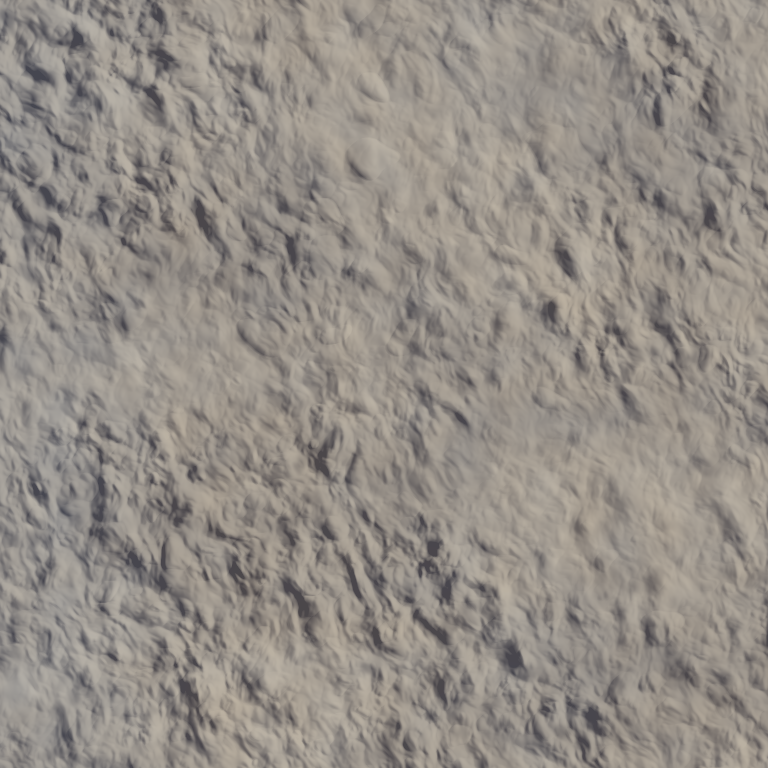
Reproduce this texture procedurally as a three.js fragment shader.

```glsl
// Dry stony hillside seen from above: creased, slanted relief with scattered stones.
// A height field of stretched gradient noise and domes is lit from the upper right;
// slopes facing away and gaps turn dark, and dusty patches soften the relief.

varying vec2 vUv;

const vec3 SHADOW_COLOR = vec3(0.27, 0.26, 0.285);
const vec3 DUST_COLOR = vec3(0.69, 0.66, 0.615);
const vec3 WARM_SHIFT = vec3(0.014, 0.002, -0.014);
const vec2 LIGHT_DIR = vec2(0.90, 0.44);
const vec2 STREAK_DIR = vec2(0.42, -0.91);
const float STREAK_STRETCH = 1.45;
const float BASE_TONE = 0.80;
const float HIGHLIGHT = 0.25;
const float SHADE = 0.25;
const float CAST_SHADE = 0.26;
const float GAP_SHADE = 0.32;
const float FINE_STEP = 0.0038;
const float CAST_STEP = 0.014;

vec2 hash2(vec2 p) {
  vec3 q = fract(p.xyx * vec3(0.1031, 0.1030, 0.0973));
  q += dot(q, q.yzx + 33.33);
  return fract((q.xx + q.yz) * q.zy);
}

float corner(vec2 cell, vec2 offset) {
  return dot(hash2(cell) * 2.0 - 1.0, offset);
}

// Gradient noise, roughly -0.7 to 0.7
float noise(vec2 p) {
  p += 71.0;
  vec2 i = floor(p);
  vec2 f = p - i;
  vec2 u = f * f * f * (f * (f * 6.0 - 15.0) + 10.0);
  vec2 e = vec2(1.0, 0.0);
  float low = mix(corner(i, f), corner(i + e, f - e), u.x);
  float high = mix(corner(i + e.yx, f - e.yx), corner(i + 1.0, f - 1.0), u.x);
  return mix(low, high, u.y);
}

vec2 streakFrame(vec2 p) {
  vec2 across = vec2(-STREAK_DIR.y, STREAK_DIR.x);
  return vec2(dot(p, across), dot(p, STREAK_DIR) / STREAK_STRETCH);
}

// Creased lumps, drawn out along the streak direction
float lumps(vec2 p) {
  vec2 q = streakFrame(p);
  float height = 0.0;
  float frequency = 13.0;
  float weight = 0.65;
  for (int i = 0; i < 5; i++) {
    float n = noise(q * frequency + float(i) * 17.3);
    height += weight / frequency * (0.8 * sqrt(n * n + 0.001) + 0.5 * n);
    frequency *= 1.7;
    weight *= i < 2 ? 1.22 : 0.88;
  }
  return height;
}

// Rounded stones of mixed size, scattered over a jittered grid
float stones(vec2 p, float grid, float share) {
  vec2 g = p * grid;
  g += 0.4 * vec2(noise(g * 1.9), noise(g * 1.9 + 31.0));
  vec2 cell = floor(g);
  float height = 0.0;
  for (int k = 0; k < 9; k++) {
    vec2 c = cell + vec2(mod(float(k), 3.0), floor(float(k) / 3.0)) - 1.0;
    vec2 kind = hash2(c + 211.0);
    vec2 d = g - c - 0.2 - 0.6 * hash2(c + 57.0);
    float radius = mix(0.22, 0.52, kind.y * kind.y);
    float dome = max(0.0, 1.0 - dot(d, d) / (radius * radius));
    height = max(height, step(kind.x, share) * radius * dome);
  }
  return height / grid;
}

float terrain(vec2 p, float roughness) {
  vec2 bend = 0.02 * vec2(noise(p * 6.0), noise(p * 6.0 + 43.0));
  bend += 0.010 * vec2(noise(p * 21.0 + 7.0), noise(p * 21.0 + 61.0));
  float rubble = 0.5 * stones(p + bend, 31.0, 0.5);
  return roughness * (lumps(p + bend) + rubble) + 0.5 * stones(p, 13.0, 0.26);
}

float patchAt(vec2 p, vec2 center, vec2 size) {
  vec2 d = (p - center) / size;
  return exp(-dot(d, d));
}

// Dust smooths some areas, rubble roughens the rest
float roughnessAt(vec2 p) {
  float dust = patchAt(p, vec2(0.78, 0.36), vec2(0.24, 0.13))
             + patchAt(p, vec2(0.52, 0.84), vec2(0.22, 0.20))
             + 0.8 * patchAt(p, vec2(0.27, 0.52), vec2(0.17, 0.06));
  float rubble = patchAt(p, vec2(0.10, 0.90), vec2(0.22, 0.18))
               + 0.6 * patchAt(p, vec2(0.36, 0.27), vec2(0.25, 0.20));
  float amount = 0.48 + 0.5 * rubble - 0.5 * dust + 0.8 * noise(p * 6.5 + 9.0);
  return mix(0.45, 1.45, smoothstep(0.0, 1.0, amount));
}

void main() {
  vec2 p = vUv;
  float rough = roughnessAt(p);
  // Relief: a fine slope for facets, a longer one for cast shade
  float here = terrain(p, rough);
  float facing = (here - terrain(p + LIGHT_DIR * FINE_STEP, rough)) / FINE_STEP;
  float rise = (terrain(p + LIGHT_DIR * CAST_STEP, rough) - here) / CAST_STEP;
  float tone = BASE_TONE + HIGHLIGHT * (1.0 - exp(-0.8 * max(facing, 0.0)));
  tone -= SHADE * max(-facing, 0.0) + CAST_SHADE * max(rise - 0.25, 0.0);
  // Sparse dark gaps between clumps
  vec2 q = streakFrame(p);
  float gap = noise(q * 27.0 + 3.0) + 0.5 * noise(q * 61.0) + 0.5 * noise(p * 8.0 + 37.0);
  tone -= GAP_SHADE * rough * smoothstep(0.2, 0.6, gap);
  // Broad stains and fine mottling
  tone += 0.22 * noise(p * 4.0 + 5.0) + 0.16 * noise(p * 12.0) + 0.12 * noise(p * 50.0);
  tone -= 0.11 * (rough - 0.9);
  // Warm earth against cooler grey dust, coolest at the left
  float warmth = noise(p * 4.0 + 23.0) + noise(p * 19.0 + 3.0) + 0.2 - smoothstep(0.3, 0.0, p.x);
  vec3 color = mix(SHADOW_COLOR, DUST_COLOR, clamp(tone, 0.04, 1.08));
  gl_FragColor = vec4(color + WARM_SHIFT * warmth, 1.0);
}
```
